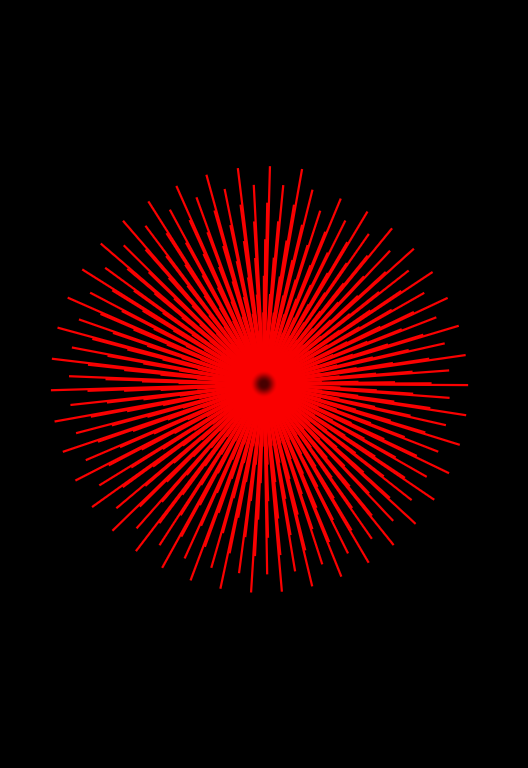
Give the GLSL for this background, as a WebGL 1 fragment shader.

```glsl
precision highp float;
// A red starburst on black: fine spokes from the centre whose tips follow an
// inward spiral. For each turn of the spiral only the spoke nearest in angle
// is tested, and the spokes are blended; a soft dark spot marks the centre.

uniform vec2 u_resolution;

const float TAU = 6.2831853;
const int TURNS = 13;

const vec3 SPOKE_RED = vec3(0.98, 0.0, 0.0);
const vec3 CORE_RED = vec3(0.28, 0.0, 0.0);

// Lengths are fractions of the canvas height, angles are radians.
const float START_ANGLE = 1.3955;
const float ANGLE_STEP = 0.14795;
const float LONGEST = 0.2843;
const float SHRINK = 0.00056;
const float SPOKE_WIDTH = 0.0029;

// Antialiased coverage from a signed distance, negative inside.
float coverage(float dist, float pixel) {
  return clamp(0.5 - dist / pixel, 0.0, 1.0);
}

// Flat-ended spoke from the origin; offset is the angle away from its axis.
float spoke(float radius, float offset, float len, float pixel) {
  float across = abs(radius * sin(offset)) - 0.5 * SPOKE_WIDTH;
  float along = radius * cos(offset);
  return coverage(across, pixel) * coverage(along - len, pixel)
       * coverage(-along - 0.5 * pixel, pixel);
}

// Combined coverage of every spoke along the spiral.
float starburst(vec2 p, float pixel) {
  float radius = length(p);
  float angle = mod(atan(p.y, p.x) - START_ANGLE, TAU);
  float gap = 1.0;
  for (int i = 0; i < TURNS; i++) {
    float unwound = angle + TAU * float(i - 1);
    float index = floor(unwound / ANGLE_STEP + 0.5);
    float len = LONGEST - SHRINK * index;
    if (index >= 0.0 && len > 0.0) {
      gap *= 1.0 - spoke(radius, unwound - index * ANGLE_STEP, len, pixel);
    }
  }
  // The shortest spokes merge into a solid disc.
  float disc = coverage(radius - 0.04, pixel);
  return max(1.0 - gap, disc);
}

// Red that darkens smoothly toward the centre.
vec3 spokeColor(float radius) {
  return mix(CORE_RED, SPOKE_RED, smoothstep(0.003, 0.018, radius));
}

void main() {
  float pixel = 1.0 / u_resolution.y;
  vec2 p = (gl_FragCoord.xy - 0.5 * u_resolution) * pixel + 1e-5;
  vec3 color = spokeColor(length(p)) * starburst(p, pixel);
  gl_FragColor = vec4(color, 1.0);
}
```
